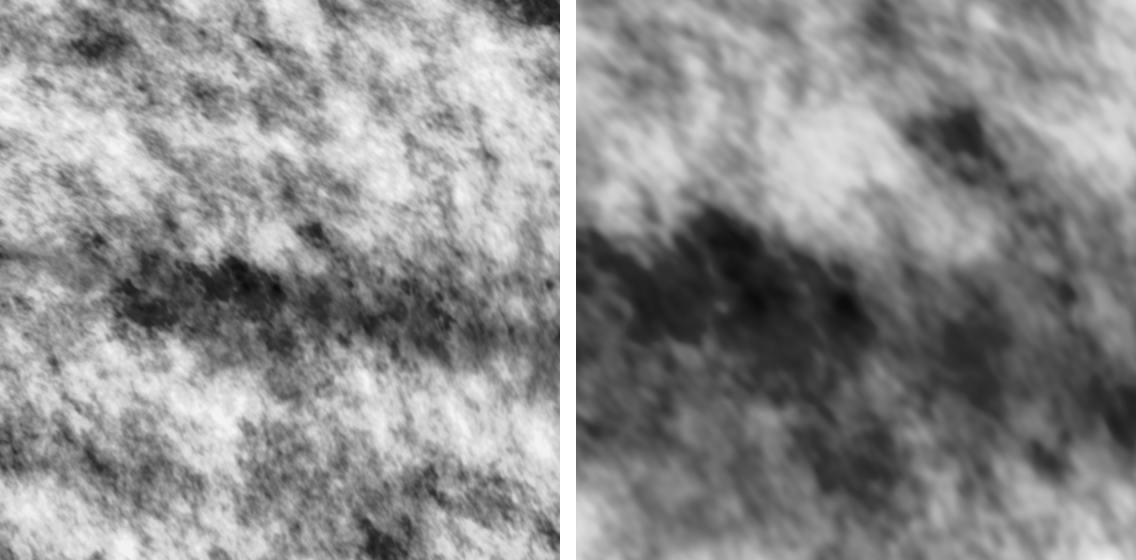
Left: the whole. Right: its middle third, enlarged.
This texture is drawn by a three.js fragment shader. Its source:

```glsl
varying vec2 vUv;

float hash(vec2 p) {
  vec3 q = fract(p.xyx * 0.1031);
  q += dot(q, q.yzx + 33.33);
  return fract((q.x + q.y) * q.z);
}

float cornerSlope(vec2 cell, vec2 offset) {
  float angle = 6.2832 * hash(cell);
  return dot(vec2(cos(angle), sin(angle)), offset);
}

// Gradient noise, centred on zero
float noise(vec2 p) {
  vec2 i = floor(p);
  vec2 f = p - i;
  vec2 u = f * f * f * (f * (f * 6.0 - 15.0) + 10.0);
  vec2 e = vec2(1.0, 0.0);
  return mix(
    mix(cornerSlope(i, f), cornerSlope(i + e.xy, f - e.xy), u.x),
    mix(cornerSlope(i + e.yx, f - e.yx), cornerSlope(i + e.xx, f - e.xx), u.x),
    u.y);
}

float fbm(vec2 p, float gain, int octaves) {
  float sum = 0.0;
  float amplitude = 1.0;
  for (int octave = 0; octave < 6; octave++) {
    if (octave >= octaves) break;
    sum += amplitude * noise(p);
    p = mat2(1.6, 1.2, -1.2, 1.6) * p + vec2(17.3, 41.7);
    amplitude *= gain;
  }
  return sum;
}

// Soft ridge: one on its axis, fading with distance
float ridge(float distance, float width) {
  float t = distance / width;
  return exp(-t * t);
}

float segmentDistance(vec2 p, vec2 a, vec2 b) {
  vec2 ab = b - a;
  return length(p - a - ab * clamp(dot(p - a, ab) / dot(ab, ab), 0.0, 1.0));
}

void main() {
  // Ragged outline for the bands only, so the grain stays free of folds
  vec2 p = vUv + 0.08 * vec2(fbm(vUv * 6.0 + 60.0, 0.6, 5), fbm(vUv * 6.0 + 95.0, 0.6, 5));

  // Grain stretched along the falling diagonal, steeper towards the bottom
  float tilt = mix(1.0, 0.7, smoothstep(0.1, 0.9, vUv.y));
  vec2 along = vec2(cos(tilt), -sin(tilt));
  vec2 centred = vUv - 0.5;
  vec2 grain = vec2(0.6 * dot(centred, along), dot(centred, vec2(-along.y, along.x)));
  float clouds = fbm(grain * 5.0 + 23.0, 0.72, 6);
  float patches = smoothstep(0.1, 0.6, fbm(grain * 7.0 + 140.0, 0.65, 5));
  float fibres = fbm(grain * 24.0 + 210.0, 0.8, 3);

  // Dark bands and corners
  float middleBand = ridge(p.y - 0.53 + 0.15 * p.x, 0.085);
  float tongue = ridge(segmentDistance(p, vec2(0.3, 0.5), vec2(0.53, 0.31)), 0.05);
  float band = max(middleBand, 0.8 * tongue);
  float blackEdge = ridge(p.y - 0.57 + 0.14 * p.x, 0.045);
  float lowerBand = ridge(p.y - 0.19 + 0.17 * p.x, 0.075) * smoothstep(0.85, 0.45, p.x);
  float upperLeft = ridge(length((p - vec2(0.13, 0.88)) * vec2(0.7, 1.0)), 0.13);
  float upperMiddle = ridge(length(p - vec2(0.5, 0.81)), 0.09);
  float topRight = ridge(length((p - vec2(0.98, 1.02)) * vec2(0.5, 1.0)), 0.06);

  // Grey value, with calmer detail inside the middle band
  float tone = 0.745 + clouds * mix(0.46, 0.3, band);
  tone += fibres * mix(0.2, 0.13, band);
  tone -= 0.26 * patches;
  tone -= 0.34 * band + 0.16 * blackEdge * (0.4 + patches);
  tone -= 0.28 * lowerBand + 0.17 * upperLeft + 0.19 * upperMiddle + 0.4 * topRight;

  // Rolled-off highlights and shadows
  tone -= 0.5 * max(tone - 0.8, 0.0);
  tone += 0.6 * max(0.2 - tone, 0.0);
  gl_FragColor = vec4(vec3(clamp(tone, 0.05, 0.95)), 1.0);
}
```
